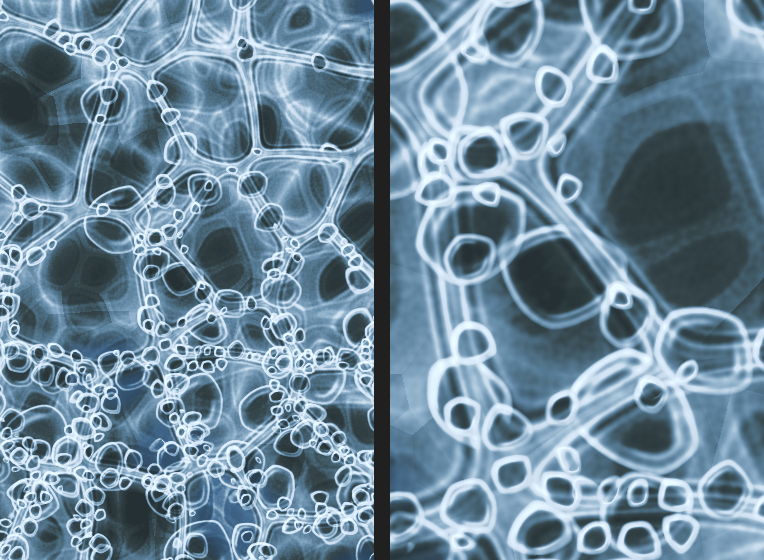
Left, the full canvas; right, a detail of the centre.
Give the GLSL for this texture, as a Shadertoy shader.

```glsl
// Draws blue-grey soap foam: large rounded bubbles, small ones along the walls, blurred foam behind.
#define BIG_SCALE 5.7
#define BACK_SCALE 8.0
#define MID_SCALE 8.5
#define SMALL_SCALE 13.0
#define SIZE_SPREAD 0.7
#define ROUNDING 0.045
#define WARP 0.024
#define WALL 0.0056
#define LINE 0.0019
#define CONTRAST 1.2
#define EXPOSURE -0.04
#define GRAIN 0.08

// edge: distance to the cell wall, ball: distance to the largest circle round the site
struct Cell { float edge; float ball; float radius; vec2 site; vec2 id; };

vec2 hash2(vec2 c) {
    vec3 q = fract(c.xyx * vec3(0.1031, 0.1030, 0.0973));
    q += dot(q, q.yzx + 33.33);
    return fract((q.xx + q.yz) * q.zy);
}

float corner(vec2 lattice, vec2 offset) {
    float angle = 6.2832 * hash2(lattice + 200.0).x;
    return dot(vec2(cos(angle), sin(angle)), offset);
}

// Gradient noise, roughly -0.7 to 0.7
float noise(vec2 p) {
    vec2 i = floor(p), f = p - i, e = vec2(1, 0);
    vec2 u = f * f * f * (f * (f * 6.0 - 15.0) + 10.0);
    return mix(mix(corner(i, f), corner(i + e, f - e), u.x),
               mix(corner(i + e.yx, f - e.yx), corner(i + 1.0, f - 1.0), u.x), u.y);
}

// Site position in its grid square, and its weight
vec3 seedSite(vec2 id) {
    float h = hash2(id + 71.0).x;
    return vec3(0.08 + 0.84 * hash2(id), SIZE_SPREAD * h * h);
}

// Weighted Voronoi cells with rounded corners; distances are in canvas units
Cell foam(vec2 p, float scale, float shift) {
    vec2 q = p * scale + shift, base = floor(q), f = q - base;
    vec2 nearest = vec2(0), nearStep = vec2(0);
    float best = 1e3, sum = 0.0, radius = 1.0, weight = 0.0;
    for (int y = -2; y <= 2; y++)
    for (int x = -2; x <= 2; x++) {
        vec2 g = vec2(x, y);
        vec3 s = seedSite(base + g);
        vec2 r = g + s.xy - f;
        float power = dot(r, r) - s.z;
        if (power < best) { best = power; nearest = r; nearStep = g; weight = s.z; }
    }
    for (int y = -2; y <= 2; y++)
    for (int x = -2; x <= 2; x++) {
        vec2 g = vec2(x, y);
        if (g == nearStep) continue;
        vec3 s = seedSite(base + g);
        vec2 r = g + s.xy - f;
        float apart = max(length(r - nearest), 0.01);
        sum += exp(-0.5 * (dot(r, r) - s.z - best) / (apart * ROUNDING));
        radius = min(radius, 0.5 * (apart + (weight - s.z) / apart));
    }
    float edge = -ROUNDING * log(max(sum, 1e-9));
    return Cell(edge / scale, (radius - length(nearest)) / scale, radius / scale,
                p + nearest / scale, base + nearStep);
}

Cell bigFoam(vec2 p) {
    vec2 bend = vec2(noise(p * 6.0), noise(p * 6.0 + 31.0));
    return foam(p + WARP * bend, BIG_SCALE, 5.0);
}

float ring(float d, float at, float width) {
    float x = (d - at) / width;
    return exp(-x * x);
}

// How far from the big walls small bubbles gather
float reach(vec2 p) {
    return mix(0.042, 0.004, smoothstep(0.1, 0.8, p.y)) + 0.028 * noise(p * 5.0);
}

// Lays one size of small bubbles over the tone
float addBubbles(float tone, vec2 p, float level, float line) {
    Cell s = foam(p, SMALL_SCALE * pow(1.8, level), 11.0 + 17.0 * level);
    float shown = step(bigFoam(s.site).edge, reach(s.site) * (1.1 - 0.2 * level));
    shown *= step(0.15 + 0.12 * level, hash2(s.id + 33.0).y);
    float d = mix(s.edge, s.ball, 0.45);
    float lit = dot(normalize(p - s.site + 1e-5), vec2(-0.6, 0.8));
    float depth = clamp(d / max(s.radius, 0.004), 0.0, 1.0);
    float bubble = tone * 0.6 + 0.32 * hash2(s.id + 5.0).x - 0.28 * smoothstep(0.1, 0.6, depth);
    bubble += 0.6 * ring(d, line * 1.3, line) * (0.85 + 0.35 * lit);
    bubble += 0.25 * exp(-max(d, 0.0) / 0.004);
    bubble += 0.5 * ring(depth, 0.36, 0.09) * smoothstep(0.3, 0.9, abs(lit));
    return mix(tone, bubble, shown * smoothstep(-0.5 * line, 0.5 * line, d));
}

vec3 foamColour(float tone) {
    vec3 ramp[6] = vec3[6](vec3(0.21, 0.275, 0.295), vec3(0.28, 0.40, 0.47), vec3(0.36, 0.51, 0.62),
                           vec3(0.49, 0.63, 0.74), vec3(0.62, 0.74, 0.83), vec3(0.80, 0.87, 0.93));
    float t = clamp(tone, 0.0, 0.999) * 5.0;
    int i = int(t);
    vec3 c = mix(ramp[i], ramp[i + 1], fract(t));
    return c * (1.0 + 0.8 * clamp(tone, -0.4, 0.0)) + 0.15 * clamp(tone - 1.0, 0.0, 0.8);
}

void mainImage(out vec4 fragColor, in vec2 fragCoord) {
    vec2 p = fragCoord / iResolution.y;
    float right = p.x * iResolution.y / iResolution.x;
    float line = max(LINE, 0.9 / iResolution.y);
    float blur = 1.0 + 0.4 * smoothstep(0.6, 1.0, p.y) + 0.4 * smoothstep(0.75, 1.0, right);
    Cell big = bigFoam(p);
    vec2 seen = p + 0.15 * (big.site - p);
    float clearing = smoothstep(0.4, 0.9, hash2(big.id + 2.0).y);

    // Out-of-focus foam in the depth
    Cell back = foam(seen + 0.02 * noise(p * 9.0), BACK_SCALE, 40.0);
    float tone = mix(-0.06, 0.62, exp(-max(back.edge, 0.0) / 0.018));
    tone += 0.12 * p.y + 0.22 * noise(p * 7.0) + 0.14 * noise(p * 26.0) - 0.16 * clearing;
    float blueSpot = step(0.84, hash2(back.id + 9.0).y) * smoothstep(0.005, 0.035, back.edge);

    // Softer bubbles seen through the front ones
    for (int i = 0; i < 2; i++) {
        float far = float(i), strength = (1.0 - 0.4 * far) * (1.0 - 0.55 * clearing);
        vec2 bend = vec2(noise(p * 10.0 + far), noise(p * 10.0 + 8.0 - far));
        Cell mid = foam(seen + 0.015 * bend, MID_SCALE * (1.0 + 0.7 * far), 80.0 + 30.0 * far);
        float d = mix(mid.edge, mid.ball, 0.2);
        tone += 0.3 * (hash2(mid.id + 3.0).x - 0.6);
        tone = mix(tone, 0.55, 0.7 * strength * (1.0 - smoothstep(0.0, 0.006, d)));
        tone += 0.36 * strength * ring(d, 0.004, line * 1.3 * blur);
        tone += 0.14 * strength * ring(d, 0.0125, line * 1.5);
    }

    // Film that fills the crowded zones
    tone = mix(tone, 0.5, 0.4 * (1.0 - smoothstep(-0.004, 0.008, big.edge - reach(p))));
    tone = addBubbles(tone, p, 0.0, line * blur);

    // Sharp front walls: pale film, bright rims, dark contour and glow
    float away = big.edge - WALL * (1.0 + 0.5 * noise(p * 12.0));
    float film = 0.58 + 0.4 * noise(p * 60.0) + 0.2 * ring(big.edge, 0.0, line);
    float front = line * blur;
    tone += 0.16 * exp(-max(away, 0.0) / 0.01) - 0.2 * ring(away, 0.0048, line);
    tone += 0.22 * ring(away, 0.009, line) * (1.0 + noise(p * 20.0));
    tone = mix(tone, film, 0.85 * (1.0 - smoothstep(-front, front, away)));
    tone += 0.46 * ring(away, 0.0, front) * (1.0 + 0.6 * noise(p * 30.0));

    // Finer bubbles on top, then film grain and exposure
    tone = addBubbles(tone, p, 1.0, line);
    tone = addBubbles(tone, p, 2.0, line * 0.85);
    tone += GRAIN * noise(p * 210.0);
    tone = (tone - 0.5) * CONTRAST + 0.5 + EXPOSURE;

    vec3 colour = foamColour(tone);
    float tint = blueSpot * (1.0 - smoothstep(0.3, 0.65, tone)) * smoothstep(0.0, 0.02, away);
    fragColor = vec4(mix(colour, vec3(0.20, 0.37, 0.57), 0.5 * tint), 1.0);
}
```
